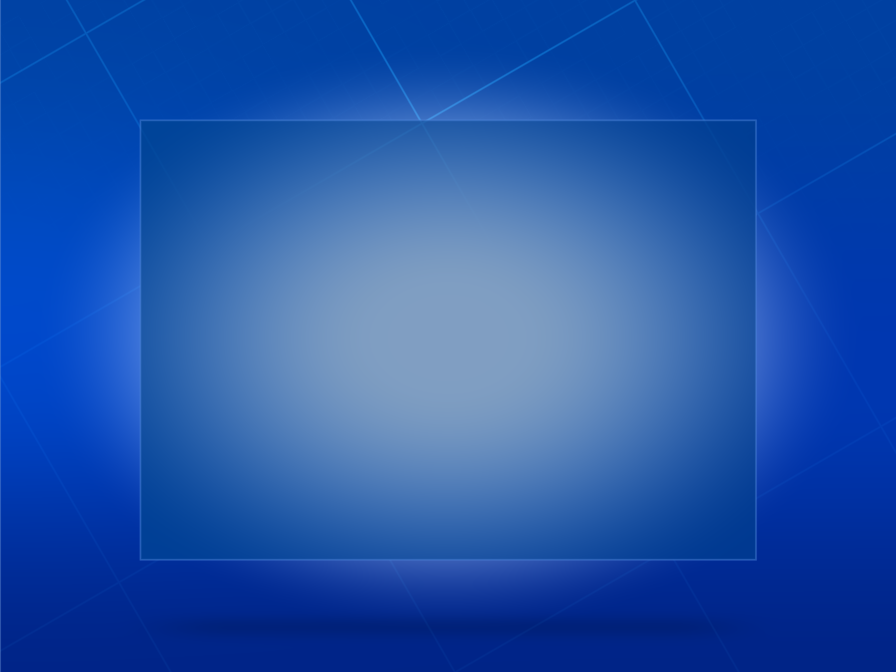
Give the GLSL for this background, as a Shadertoy shader.

```glsl
// A translucent glowing panel over a deep blue backdrop with a slanted grid.

float hash(vec2 p) {
    return fract(sin(dot(p, vec2(127.1, 311.7))) * 43758.5453);
}

// Signed distance to a box of the given half size
float boxDistance(vec2 p, vec2 halfSize) {
    vec2 d = abs(p) - halfSize;
    return length(max(d, 0.0)) + min(max(d.x, d.y), 0.0);
}

// Smooth lines on both axes, one per unit cell
vec2 gridLines(vec2 cell, float width) {
    vec2 d = abs(fract(cell + 0.5) - 0.5);
    return 1.0 - smoothstep(vec2(0.0), vec2(width), d);
}

vec3 backdrop(vec2 p) {
    vec3 color = mix(vec3(0.0, 0.14, 0.53), vec3(0.0, 0.215, 0.69), smoothstep(0.0, 0.42, p.y));
    color = mix(color, vec3(0.0, 0.25, 0.63), smoothstep(0.45, 0.95, p.y));
    // Brighter pool of light on the left
    vec2 q = (p - vec2(0.0, 0.55)) / vec2(0.55, 0.30);
    return color + vec3(0.0, 0.07, 0.11) * exp(-dot(q, q));
}

void mainImage(out vec4 fragColor, in vec2 fragCoord) {
    vec2 p = fragCoord / iResolution.xy * vec2(4.0 / 3.0, 1.0);
    float pixel = 1.0 / iResolution.y;

    // Elliptical glow shared by the backdrop and the panel
    vec2 fromCenter = p - vec2(0.667, 0.497);
    float radius = length(fromCenter * vec2(1.0, 1.4));
    float glow = 1.0 - smoothstep(0.09, 0.62, radius);

    vec3 color = backdrop(p);
    color = mix(color, vec3(0.75, 0.84, 1.0), min(glow * 1.4, 0.6));

    // Soft floor shadow below the panel
    float shadow = exp(-pow((p.y - 0.067) / 0.016, 2.0));
    shadow *= 1.0 - smoothstep(0.32, 0.50, abs(fromCenter.x));
    color *= 1.0 - 0.12 * shadow;

    // Glass panel, tinted from the top left to the bottom right
    float panel = boxDistance(p - vec2(0.667, 0.494), vec2(0.458, 0.327));
    float inside = 1.0 - smoothstep(-0.5 * pixel, 0.5 * pixel, panel);
    vec3 tint = mix(vec3(0.0, 0.225, 0.57), vec3(0.0, 0.265, 0.60),
                    clamp(0.5 + 0.7 * (fromCenter.y - fromCenter.x), 0.0, 1.0));
    vec3 glass = mix(tint, vec3(0.50, 0.62, 0.76), glow);
    glass += vec3(0.0, 0.02, 0.06) * glow * (1.0 - glow) * 2.0;
    color = mix(color, glass, inside);

    // Slanted grid: bold lines with a faint subdivision, fading downward
    vec2 slanted = mat2(0.866, -0.5, 0.5, 0.866) * p;
    vec2 cell = (slanted - vec2(0.952, 0.027)) / 0.366;
    vec2 bold = gridLines(cell, (0.0012 + pixel) / 0.366);
    vec2 fine = gridLines(cell * 10.0, (0.001 + pixel) / 0.0366);
    float fineFade = smoothstep(0.55, 1.0, p.y) * hash(floor(cell * 10.0));
    float boldFade = mix(0.25, 0.8, smoothstep(0.55, 0.95, p.y));
    boldFade += 0.6 * exp(-16.0 * dot(p - vec2(0.68, 0.92), p - vec2(0.68, 0.92)));
    float gridLight = max(bold.x, bold.y) * boldFade + 0.10 * max(fine.x, fine.y) * fineFade;
    gridLight *= mix(1.0, 0.25 * smoothstep(0.6, 0.82, p.y), inside);
    color += vec3(0.03, 0.12, 0.11) * gridLight;

    // Thin rims on the panel and the left edge
    float rim = 1.0 - smoothstep(0.0, 0.001 + pixel, abs(panel));
    color = mix(color, vec3(0.30, 0.52, 0.86), 0.5 * rim);
    float leftRim = 1.0 - smoothstep(0.0, 0.001 + pixel, p.x);
    color = mix(color, vec3(0.45, 0.60, 0.85), 0.5 * leftRim);

    fragColor = vec4(color, 1.0);
}
```
